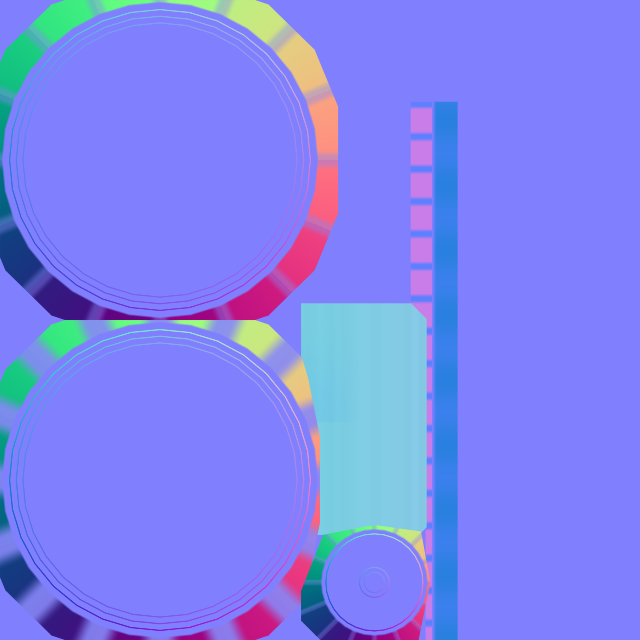
This texture map is drawn by a WebGL 2 fragment shader. Its source:

```glsl
#version 300 es
precision highp float;
// Tangent-space normal map: three bevelled discs, a brushed plate and a notched strip.
uniform vec2 u_resolution;
out vec4 fragColor;

const float TAU = 6.2831853;
const vec3 FLAT = vec3(0.5, 0.5, 1.0);
float pixel; // width of one pixel in grid units

float fill(float d) { return smoothstep(0.6 * pixel, -0.6 * pixel, d); }

float box(vec2 p, vec2 low, vec2 high) {
    vec2 d = max(low - p, p - high);
    return max(d.x, d.y);
}

float hash(float n) {
    n = fract(n * 0.1031);
    n *= n + 33.33;
    return fract(n * (n + n));
}

float noise(float x) {
    float i = floor(x);
    return mix(hash(i), hash(i + 1.0), smoothstep(0.0, 1.0, x - i));
}

// Faceted outline of a large disc, cropped to its square on three sides
float largeOutline(vec2 p) {
    vec2 q = abs(p);
    float d = max(q.x - 3.34, dot(q, vec2(0.925, 0.381)) - 3.47);
    d = max(d, dot(q, vec2(0.7, 0.714)) - 3.506);
    d = max(d, dot(q, vec2(0.316, 0.949)) - 3.41);
    return max(d, max(q.y - 3.0, -p.x - 3.0));
}

// The lower disc is also trimmed on its right side
float trimmedOutline(vec2 p) {
    vec2 q = vec2(p.x, abs(p.y));
    float d = max(p.x - 3.0, dot(q, vec2(0.957, 0.284)) - 3.2);
    d = max(d, dot(q, vec2(0.98, 0.196)) - 3.097);
    return max(d, largeOutline(p));
}

float smallOutline(vec2 p) {
    float d = max(dot(p, vec2(-0.19, 0.98)) - 1.058, dot(p, vec2(0.14, 0.99)) - 1.067);
    d = max(d, dot(p, vec2(0.984, 0.177)) - 1.03);
    d = max(d, dot(p, vec2(0.98, -0.199)) - 1.027);
    d = max(d, dot(p, vec2(-0.93, 0.366)) - 1.22);
    return max(d, max(-p.x - 1.375, dot(p, vec2(-0.707)) - 1.48));
}

float ring(float r, float radius) {
    float w = max(0.012, 0.5 * pixel);
    return (1.0 - smoothstep(0.3 * w, 1.7 * w, abs(r - radius))) * min(1.0, 0.012 / w);
}

// Sixteen outward-facing facets joined by soft seams, around a flat face
vec3 bevelDisc(vec2 p, float radius, float seamWidth, float seamStrength) {
    float angle = atan(p.y, p.x), step16 = TAU / 16.0;
    float facet = (floor(angle / step16) + 0.5) * step16;
    float a = mix(facet, angle, 0.5);
    vec3 color = vec3(0.5 + 0.5 * vec2(cos(a), sin(a)), 0.5);
    float offset = angle - round(angle / step16) * step16;
    float seam = 1.0 - smoothstep(0.25 * seamWidth, seamWidth, abs(length(p) * sin(offset)));
    color = mix(color, vec3(0.53, 0.53, 0.97), seam * seamStrength);

    // Inner edge has 32 straight sides
    float side = mod(angle, TAU / 32.0) - TAU / 64.0;
    float r = length(p) * cos(side) / cos(TAU / 64.0);
    return mix(FLAT, color, smoothstep(radius - 0.015, radius + 0.035, r));
}

// Fine concentric grooves that fade towards the middle
vec3 grooves(vec2 p, float first, float spacing, int count, float strength) {
    float angle = atan(p.y, p.x);
    float side = mod(angle, TAU / 32.0) - TAU / 64.0;
    float r = length(p) * cos(side) / cos(TAU / 64.0);
    vec3 tint = vec3(0.45 * normalize(p + 1e-5), -0.22);
    float sum = 0.0;
    for (int i = 0; i < count; i++)
        sum += ring(r, first - spacing * float(i)) * strength / (1.0 + 0.8 * float(i));
    return tint * sum;
}

void main() {
    vec2 p = gl_FragCoord.xy / u_resolution * 12.0; // canvas is 12 units wide
    pixel = 12.0 / min(u_resolution.x, u_resolution.y);
    vec3 color = FLAT;

    // Notched pink strip and banded blue strip
    float notch = abs(mod(p.y - 9.4375 + 0.304, 0.608) - 0.304);
    vec3 pink = mix(vec3(0.36, 0.5, 1.0), vec3(0.79, 0.49, 0.91), smoothstep(0.02, 0.11, notch));
    float pinkLeft = p.y > 6.0 ? 7.7 : 7.98;
    color = mix(color, pink, fill(box(p, vec2(pinkLeft, -1.0), vec2(8.1, 10.094))));
    float band = 0.5 + 0.5 * cos((p.y - 9.13) * TAU / 1.216);
    vec3 blue = mix(vec3(0.16, 0.5, 0.87), vec3(0.23, 0.5, 0.93), band);
    blue = mix(FLAT, blue, smoothstep(8.1, 8.19, p.x));
    color = mix(color, blue, fill(box(p, vec2(8.1, -1.0), vec2(8.58, 10.094))));

    // Brushed plate with clipped corners and one cross seam
    float plate = box(p, vec2(5.645, 1.97), vec2(8.0, 6.3125));
    plate = max(plate, max(p.x + p.y - 14.02, p.x - p.y - 5.885) * 0.707);
    float upper = smoothstep(4.06, 4.1, p.y);
    vec3 teal = mix(vec3(0.47, 0.81, 0.88), vec3(0.52, 0.79, 0.9), smoothstep(5.7, 8.0, p.x));
    float shade = upper * (1.0 - smoothstep(4.1, 6.0, p.y)) * (1.0 - smoothstep(5.9, 7.0, p.x));
    teal += vec3(-0.03, -0.025, 0.02) * shade + 0.018 * (noise(p.x * 9.0) - 0.5);
    color = mix(color, teal, fill(plate));

    // Discs
    vec2 lower = p - vec2(3.0, 3.0), small = p - vec2(7.02, 1.08), top = p - vec2(3.0, 9.0);
    color = mix(color, bevelDisc(lower, 2.95, 0.42, 0.9), fill(trimmedOutline(lower)));
    color = mix(color, bevelDisc(small, 0.985, 0.07, 0.35), fill(smallOutline(small)));
    color = mix(color, bevelDisc(top, 2.95, 0.2, 0.42), fill(largeOutline(top)));
    color += grooves(lower, 2.82, 0.125, 3, 0.9) + grooves(top, 2.82, 0.125, 3, 0.7);
    color += grooves(small, 0.91, 0.1, 1, 0.8) + grooves(small, 0.28, 0.09, 2, 0.25);
    fragColor = vec4(clamp(color, 0.0, 1.0), 1.0);
}
```
